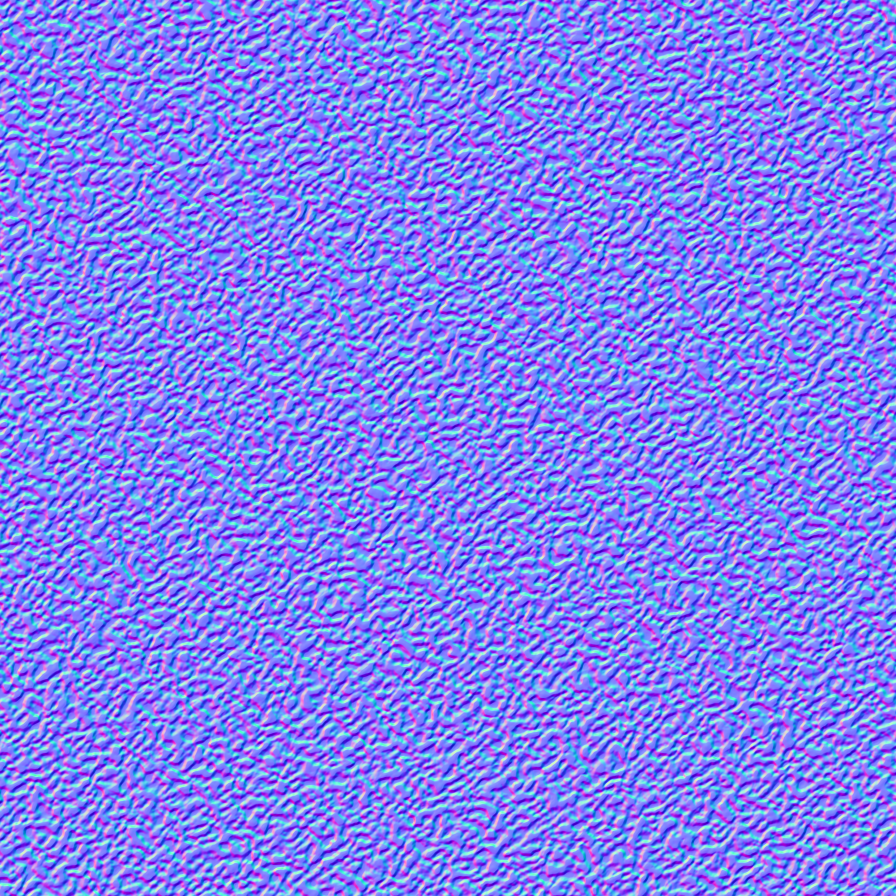
This texture map is drawn by a Shadertoy shader. Its source:

```glsl
// Normal map of a finely wrinkled, leathery plaster surface with crossing diagonal creases.

const float WRINKLE_ACROSS = 130.0;  // wrinkle cells per canvas, across the crease
const float WRINKLE_ALONG  = 78.0;   // wrinkle cells per canvas, along the crease
const float RISING_ANGLE   = 0.66;   // crease directions, in radians
const float FALLING_ANGLE  = -0.47;
const float STEEP_ANGLE    = 1.08;
const float FALLING_AMOUNT = 0.66;
const float STEEP_AMOUNT   = 0.34;
const float GRAIN_FREQ     = 210.0;  // fine isotropic grain
const float GRAIN_AMOUNT   = 0.20;
const float WARP_FREQ      = 34.0;   // slight bending of the creases
const float WARP_AMOUNT    = 0.004;
const float RELIEF         = 0.0031; // height of the surface in canvas units
const float SLOPE_STEP     = 0.0009; // distance used to measure the slope
const vec3  TILT_GAIN      = vec3(0.63, 0.71, 0.5); // encoding strength per channel
const vec2  PLATEAU        = vec2(-0.32, 0.46);     // heights that flatten out
const float UNEVENNESS     = 0.25;   // slope left over on the flattened parts

// Sine hash giving a random unit direction
vec2 randomDirection(vec2 cell) {
    float a = fract(sin(dot(cell, vec2(127.1, 311.7))) * 43758.5453) * 6.28318;
    return vec2(cos(a), sin(a));
}

// Gradient noise, about -0.7 to 0.7
float gradientNoise(vec2 p) {
    vec2 cell = floor(p);
    vec2 f = p - cell;
    vec2 w = f * f * f * (f * (f * 6.0 - 15.0) + 10.0);
    vec2 e = vec2(0.0, 1.0);
    float a = dot(randomDirection(cell), f);
    float b = dot(randomDirection(cell + e.yx), f - e.yx);
    float c = dot(randomDirection(cell + e.xy), f - e.xy);
    float d = dot(randomDirection(cell + e.yy), f - e.yy);
    return mix(mix(a, b, w.x), mix(c, d, w.x), w.y);
}

// Noise stretched along one direction
float wrinkles(vec2 p, float angle, float seed) {
    vec2 along = vec2(cos(angle), sin(angle));
    vec2 across = vec2(-along.y, along.x);
    vec2 q = vec2(dot(p, along) * WRINKLE_ALONG, dot(p, across) * WRINKLE_ACROSS);
    return gradientNoise(q + seed);
}

// Surface height, with flattened tops and hollows
float surfaceHeight(vec2 p) {
    vec2 bend = vec2(gradientNoise(p * WARP_FREQ + 5.3),
                     gradientNoise(p * WARP_FREQ + 141.7));
    vec2 q = p + WARP_AMOUNT * bend;
    float h = wrinkles(q, RISING_ANGLE, 13.1)
            + wrinkles(q, FALLING_ANGLE, 267.4) * FALLING_AMOUNT
            + wrinkles(q, STEEP_ANGLE, 529.8) * STEEP_AMOUNT
            + gradientNoise(q * GRAIN_FREQ + 3.7) * GRAIN_AMOUNT;
    return smoothstep(PLATEAU.x, PLATEAU.y, h) + UNEVENNESS * h;
}

void mainImage(out vec4 fragColor, in vec2 fragCoord) {
    vec2 p = fragCoord / iResolution.y;

    // Slope from central differences
    vec2 s = vec2(SLOPE_STEP, 0.0);
    vec2 slope = vec2(surfaceHeight(p + s.xy) - surfaceHeight(p - s.xy),
                      surfaceHeight(p + s.yx) - surfaceHeight(p - s.yx));
    slope *= RELIEF / (2.0 * SLOPE_STEP);

    // Encode the normal with green pointing down the canvas
    vec3 normal = normalize(vec3(-slope.x, slope.y, 1.0));
    fragColor = vec4(clamp(0.5 + normal * TILT_GAIN, 0.0, 1.0), 1.0);
}
```
